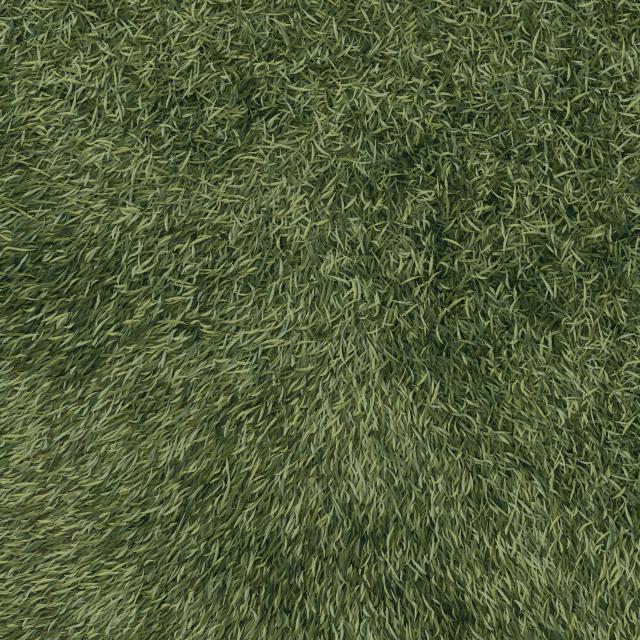
Reproduce this texture procedurally as a Shadertoy shader.

```glsl
vec4 hash4(vec3 p) {
    vec4 q = fract(p.xyzx * vec4(0.1031, 0.1030, 0.0973, 0.1099));
    q += dot(q, q.wzxy + 33.33);
    return fract((q.xxyz + q.yzzw) * q.zywx);
}

vec2 gradientAt(vec2 cell) {
    return hash4(vec3(cell, 7.0)).xy * 2.0 - 1.0;
}

float gradientNoise(vec2 p) {
    vec2 i = floor(p), f = fract(p);
    vec2 u = f * f * f * (f * (f * 6.0 - 15.0) + 10.0);
    float a = dot(gradientAt(i), f);
    float b = dot(gradientAt(i + vec2(1, 0)), f - vec2(1, 0));
    float c = dot(gradientAt(i + vec2(0, 1)), f - vec2(0, 1));
    float d = dot(gradientAt(i + vec2(1, 1)), f - vec2(1, 1));
    return mix(mix(a, b, u.x), mix(c, d, u.x), u.y);
}

// Deep shade to sunlit blade
vec3 grassRamp(float tone) {
    vec3 color = mix(vec3(0.09, 0.145, 0.06), vec3(0.22, 0.27, 0.13), smoothstep(0.04, 0.22, tone));
    color = mix(color, vec3(0.32, 0.39, 0.22), smoothstep(0.22, 0.46, tone));
    color = mix(color, vec3(0.45, 0.51, 0.31), smoothstep(0.46, 0.72, tone));
    return mix(color, vec3(0.61, 0.67, 0.46), smoothstep(0.72, 0.95, tone));
}

void mainImage(out vec4 fragColor, in vec2 fragCoord) {
    vec2 uv = fragCoord / iResolution.y;
    float soft = max(0.0011, 0.75 / iResolution.y);

    // Broad patches of light, lean and disorder
    float clump = gradientNoise(uv * 5.0 + 3.0) * 0.6 + gradientNoise(uv * 15.0) * 0.5;
    float patchy = gradientNoise(uv * 2.5 + 11.0);
    float openness = smoothstep(0.9, 0.0, length(uv * vec2(0.9, 1.1) - vec2(0.1, 0.2)));
    float lean = mix(0.45, 1.95, smoothstep(0.0, 1.0, uv.x + 0.25 * (0.5 - uv.y)))
               + 0.9 * gradientNoise(uv * 4.0 + 21.0);
    float disorder = mix(0.45, 1.6, smoothstep(0.4, 1.3, uv.x * 0.6 + uv.y * 0.9));

    // Tangled undergrowth with bare earth at lower left
    vec2 along = vec2(cos(lean), sin(lean));
    vec2 strand = vec2(dot(uv, along), dot(uv, vec2(-along.y, along.x)));
    float tangle = gradientNoise(uv * 110.0) + 0.5 * gradientNoise(uv * 230.0);
    vec3 color = grassRamp(0.22 + 0.35 * tangle + 0.25 * clump + 0.1 * openness);
    float earth = smoothstep(0.1, 0.45, gradientNoise(uv * 7.0 + 5.0) + 0.25 * openness);
    color = mix(color, vec3(0.34, 0.29, 0.20) * (0.9 + 0.5 * tangle), earth * openness * 0.7);

    // Blades, stacked from shaded to sunlit
    const float CELLS = 42.0;
    for (int layer = 0; layer < 14; layer++) {
        float depth = float(layer) / 13.0;
        vec2 p = uv * CELLS + hash4(vec3(float(layer), 3.0, 9.0)).xy * 40.0;
        vec2 home = floor(p);
        for (int k = 0; k < 9; k++) {
            vec2 cell = home + vec2(k % 3 - 1, k / 3 - 1);
            vec4 place = hash4(vec3(cell, float(layer) + 20.0));
            vec4 look = hash4(vec3(cell, float(layer) + 60.0));

            float angle = lean + disorder * (place.z + look.w - 1.0) * 1.5;
            vec2 dir = vec2(cos(angle), sin(angle));
            vec2 offset = (p - cell - place.xy) / CELLS;
            vec2 q = vec2(dot(offset, dir), dot(offset, vec2(-dir.y, dir.x)));
            float halfLength = mix(0.35, 0.95, place.w * place.w) / CELLS;
            float t = q.x / halfLength;
            if (abs(t) > 1.0) continue;
            q.y += (look.z - 0.5) * 0.009 * t * t;

            // Narrow pointed tip, blunter root
            float taper = sqrt(1.0 - abs(t)) * (1.0 - 0.25 * t);
            float halfWidth = mix(0.0013, 0.0027, look.y) * taper;
            float cover = 1.0 - smoothstep(-soft, soft, abs(q.y) - halfWidth);
            float shadow = 1.0 - smoothstep(0.0, 0.0035, abs(q.y + 0.0012) - halfWidth);
            color *= 1.0 - 0.2 * shadow * (1.0 - t * t);

            float tone = 0.12 + 0.88 * look.x + 0.4 * (depth - 0.62)
                       + 0.5 * clump + 0.25 * patchy + 0.1 * openness + 0.08 * t;
            vec3 blade = grassRamp(tone);
            blade += vec3(-0.02, 0.0, 0.05) * (place.z * 2.0 - 1.0);
            blade *= 1.0 + 0.14 * clamp(q.y / (halfWidth + 0.0005), -1.0, 1.0);
            color = mix(color, blade, cover * 0.92);
        }
    }

    // Fine grain and cool shade
    color *= 1.0 + 0.16 * gradientNoise(strand * vec2(90.0, 260.0));
    float light = dot(color, vec3(0.3, 0.6, 0.1));
    color += vec3(-0.015, 0.0, 0.025) * smoothstep(0.3, 0.1, light);
    fragColor = vec4(clamp(color, 0.0, 1.0), 1.0);
}
```
